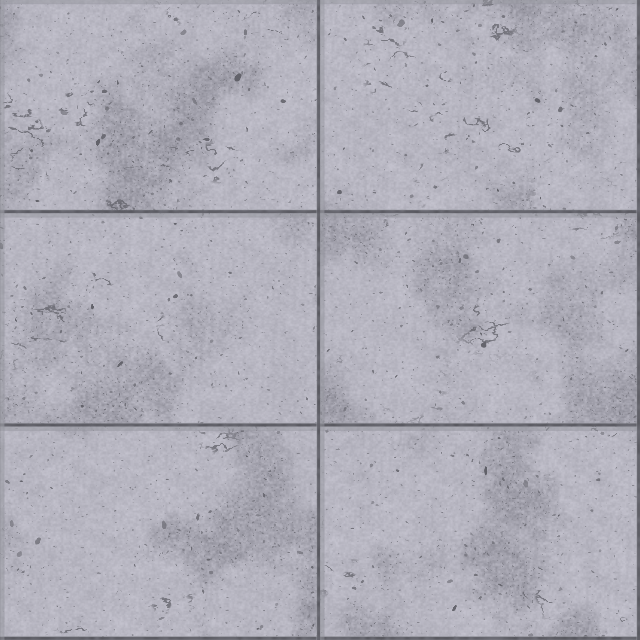
This texture is drawn by a Shadertoy shader. Its source:

```glsl
#define PANELS vec2(2.0, 3.0)
#define JOINT_SHIFT vec2(0.0022, -0.0026)
#define GROOVE_HALF 0.0022
#define BEVEL_WIDTH 0.0085
#define PALE vec3(0.748, 0.743, 0.788)
#define STAIN vec3(0.565, 0.562, 0.605)
#define PIT_COLOR vec3(0.36, 0.36, 0.39)
#define GROOVE_COLOR vec3(0.36, 0.36, 0.39)
#define BEVEL_COLOR vec3(0.60, 0.605, 0.635)
#define GRAIN 0.62
#define PIT_DENSITY 0.20

float hash(vec2 p) {
    return fract(sin(dot(p, vec2(127.1, 311.7))) * 43758.5453);
}

float noise(vec2 p) {
    vec2 i = floor(p), f = fract(p);
    f = f * f * (3.0 - 2.0 * f);
    return mix(mix(hash(i), hash(i + vec2(1, 0)), f.x),
               mix(hash(i + vec2(0, 1)), hash(i + vec2(1, 1)), f.x), f.y);
}

float fbm(vec2 p) {
    float sum = 0.0, weight = 0.5;
    for (int i = 0; i < 5; i++) {
        sum += weight * noise(p);
        p = mat2(1.6, 1.2, -1.2, 1.6) * p + 5.3;
        weight *= 0.5;
    }
    return sum / 0.97;
}

// Scattered, randomly turned oval pits; one candidate per cell
float pits(vec2 p, float cells, float density, float pixel) {
    vec2 g = p * cells, home = floor(g);
    float cover = 0.0;
    for (int y = -1; y <= 1; y++)
    for (int x = -1; x <= 1; x++) {
        vec2 id = home + vec2(x, y);
        float size = hash(id + 3.7), angle = 3.1416 * hash(id + 9.2);
        vec2 d = g - id - vec2(hash(id + 1.3), hash(id + 6.1));
        d = mat2(cos(angle), -sin(angle), sin(angle), cos(angle)) * d;
        d.y *= 1.0 + 1.8 * hash(id + 4.4);
        d += 0.12 * (vec2(noise(g * 5.0), noise(g * 5.0 + 31.0)) - 0.5);
        float radius = mix(0.08, 0.24, size * size * size);
        float soft = pixel * cells;
        float spot = 1.0 - smoothstep(radius - 0.5 * soft, radius + 0.7 * soft, length(d));
        cover = max(cover, spot * step(hash(id), density) * mix(0.45, 1.0, hash(id + 8.8)));
    }
    return cover;
}

vec3 concrete(vec2 p, float pixel) {
    // Cloudy stains and faint vertical streaks
    float cloud = fbm(p * vec2(10.0, 9.0));
    float blotch = smoothstep(0.46, 0.80, cloud);
    float streak = noise(p * vec2(45.0, 3.0)) - 0.5;
    float mottle = fbm(p * 45.0 + 17.0) - 0.5;

    // Sandy grain, rougher inside the stains
    float grain = 0.6 * noise(p * 240.0) + 0.4 * noise(p * 430.0 + 11.0) - 0.5;
    float tone = 0.16 + 0.48 * blotch + 0.08 * streak + 0.28 * mottle
               + GRAIN * grain * (0.75 + 0.7 * blotch);
    vec3 color = mix(PALE, STAIN, clamp(tone, -0.1, 1.0));

    // Pits in three sizes, crowded where the surface is stained
    float crowd = PIT_DENSITY * (0.5 + 2.0 * blotch);
    float wear = 0.95 * pits(p, 38.0, crowd * 0.5, pixel);
    wear = max(wear, 0.75 * pits(p + 2.3, 75.0, crowd, pixel));
    wear = max(wear, 0.60 * pits(p + 5.9, 140.0, crowd * 1.4, pixel));

    // Broken hairline scratches in scattered patches
    float ridge = abs(fbm(p * vec2(24.0, 38.0) + 40.0) - 0.5);
    float patches = smoothstep(0.62, 0.78, noise(p * 13.0 + 23.0))
                  * smoothstep(0.48, 0.65, noise(p * 70.0 + 3.0));
    wear = max(wear, 0.7 * patches * (1.0 - smoothstep(0.008, 0.03, ridge)));
    return mix(color, PIT_COLOR, wear);
}

// Shade one joint axis: signed distance is positive on the broad bevel side
vec3 joint(vec3 color, float d, float rough, float pixel) {
    float bevel = smoothstep(-0.0045, -0.0025, d)
                * (1.0 - smoothstep(BEVEL_WIDTH - pixel, BEVEL_WIDTH + pixel, d));
    color = mix(color, BEVEL_COLOR, bevel * (0.42 + 0.3 * rough));
    float lip = 1.0 - smoothstep(0.0, 0.0018, abs(d - BEVEL_WIDTH));
    color = mix(color, STAIN, 0.3 * lip);
    float groove = 1.0 - smoothstep(GROOVE_HALF - 0.6 * pixel, GROOVE_HALF + 0.8 * pixel, abs(d));
    return mix(color, GROOVE_COLOR * (0.9 + 0.25 * rough), 0.94 * groove);
}

void mainImage(out vec4 fragColor, in vec2 fragCoord) {
    float pixel = 1.0 / min(iResolution.x, iResolution.y);
    vec2 q = fragCoord / iResolution.xy + JOINT_SHIFT;
    vec2 panel = mod(floor(q * PANELS), PANELS);

    // Each panel has its own part of the concrete
    vec2 offset = 6.0 * vec2(hash(panel + 0.5), hash(panel + 7.5));
    vec3 color = concrete(q + offset, pixel);

    // Grooves with a broad bevel to the right and below
    vec2 d = (fract(q * PANELS + 0.5) - 0.5) / PANELS;
    float rough = noise(q * 130.0);
    color = joint(color, -d.y, rough, pixel);
    color = joint(color, d.x, rough, pixel);
    fragColor = vec4(clamp(color, 0.0, 1.0), 1.0);
}
```
